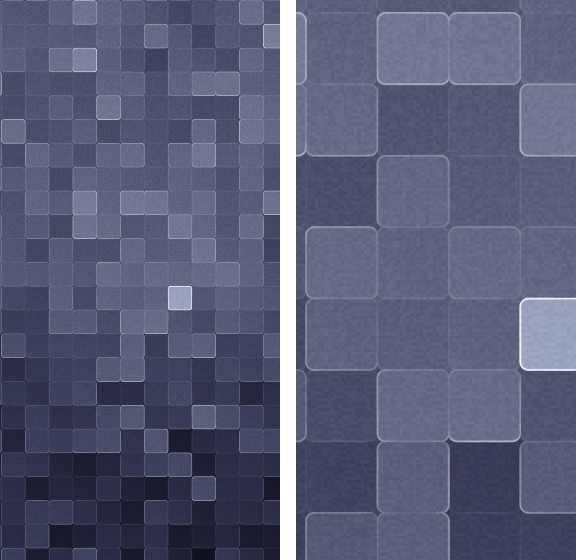
Left, the full canvas; right, a detail of the centre.
This pattern is drawn by a WebGL 1 fragment shader. Its source:

```glsl
precision highp float;
// A mosaic of slate-blue square tiles, light above and fading to near black below.
// Each tile has a random tone; lighter tiles overlap darker ones with rounded
// corners and a pale rim that grows with the contrast, under a fine grain.

uniform vec2 u_resolution;

#define COLUMNS 11.76            // tiles across the canvas width
#define ROWS 23.52               // tiles over the height of the fade
#define OFFSET vec2(0.06, 0.02)  // grid shift from the top left, in tiles
#define OVERLAP 0.015            // how far a tile reaches past its cell
#define CORNER 0.13              // corner radius
#define RIM_WIDTH 0.016          // half width of the rim
#define RIM_FAINT 0.03           // rim between equal tiles
#define RIM_GAIN 1.4             // rim added per unit of contrast
#define TONE_SPREAD 0.105        // variation between tiles
#define FOCUS vec2(7.0, 12.0)    // brightest tile: column, row from the top
#define GRAIN 0.045
#define GRAIN_CELLS 256.0        // grain specks across the width

float hash(vec2 p) {
  return fract(sin(dot(p, vec2(127.1, 311.7))) * 43758.5453);
}

float roundedBox(vec2 p, float halfSize, float radius) {
  vec2 q = abs(p) - halfSize + radius;
  return length(max(q, 0.0)) + min(max(q.x, q.y), 0.0) - radius;
}

// Broad light over the wall: vertical fade, glow near the focus, slow drift.
float wallLight(vec2 cell) {
  float height = 1.0 - (cell.y + 0.5) / ROWS;
  float fade = mix(0.14, 0.355, smoothstep(0.03, 0.62, height));
  vec2 toFocus = (cell - FOCUS) / vec2(4.5, 3.0);
  float glow = 0.055 * exp(-dot(toFocus, toFocus));
  float drift = 0.016 * sin(cell.x * 0.6 + cell.y * 0.35)
              + 0.012 * sin(cell.y * 0.8 - cell.x * 0.3 + 1.0);
  return fade + glow + drift;
}

float tileTone(vec2 cell) {
  float variation = hash(cell + 3.7) + hash(cell + 19.3) - 1.0;
  float accent = 0.10 * smoothstep(0.86, 0.96, hash(cell + 41.9));
  float focus = 0.19 * (1.0 - step(0.5, distance(cell, FOCUS)));
  return max(wallLight(cell) + TONE_SPREAD * variation + accent + focus, 0.07);
}

vec3 slate(float tone) {
  return vec3(tone * 0.955, tone, tone + 0.11 * smoothstep(-0.1, 0.25, tone));
}

void main() {
  vec2 canvas = vec2(gl_FragCoord.x, u_resolution.y - gl_FragCoord.y) / u_resolution.x;
  vec2 p = canvas * COLUMNS - OFFSET;
  float pixel = COLUMNS / u_resolution.x;

  // The four tiles around the nearest grid corner can reach this point.
  vec2 corner = floor(p + 0.5);
  vec2 local = p - corner;
  vec2 blend = smoothstep(-0.3, 0.3, local);

  // Darkest tile fills the corner gaps; the blended tone measures contrast.
  float darkest = 1.0;
  float average = 0.0;
  for (int j = 0; j < 2; j++) {
    for (int i = 0; i < 2; i++) {
      vec2 side = vec2(float(i), float(j));
      float tone = tileTone(corner + side - 1.0);
      vec2 weight = mix(1.0 - blend, blend, side);
      darkest = min(darkest, tone);
      average += tone * weight.x * weight.y;
    }
  }

  // Lighter tiles win where tiles overlap.
  float top = darkest;
  float topRim = 0.0;
  for (int j = 0; j < 2; j++) {
    for (int i = 0; i < 2; i++) {
      vec2 side = vec2(float(i), float(j));
      float tone = tileTone(corner + side - 1.0);
      float d = roundedBox(local - side + 0.5, 0.5 + OVERLAP, CORNER);
      float cover = 1.0 - smoothstep(-0.5 * pixel, 0.5 * pixel, d);
      float line = 1.0 - smoothstep(0.0, RIM_WIDTH + 0.6 * pixel, abs(d + RIM_WIDTH));
      float contrast = clamp(2.0 * (tone - average), 0.0, 0.2);
      float rim = line * cover * (RIM_FAINT + RIM_GAIN * contrast);
      float value = mix(darkest, tone, cover) + rim;
      if (value > top) {
        top = value;
        topRim = rim;
      }
    }
  }

  // Soft shading inside each cell, and grain that weakens in the dark.
  float tone = top - topRim;
  vec2 inside = fract(p) - 0.5;
  tone += 0.012 * (inside.y - inside.x * 0.5);
  float speck = hash(floor(canvas * GRAIN_CELLS) + 7.1) - 0.5;
  tone += GRAIN * speck * smoothstep(0.0, 0.35, tone);

  vec3 color = slate(tone) + topRim * vec3(1.05, 1.0, 0.8);
  gl_FragColor = vec4(clamp(color, 0.0, 1.0), 1.0);
}
```
